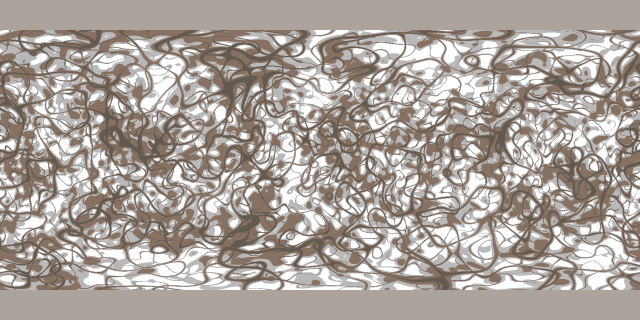
Reproduce this texture procedurally as a WebGL 1 fragment shader.

```glsl
precision highp float;
// Flattened globe of veined stone: dark filaments over brown, grey and white blotches, between plain polar bands.

uniform vec2 u_resolution;

// Layered sines in spread directions: an irregular field with mean 0 and variance 1.
float waves(vec3 p, float frequency, float seed) {
  float sum = 0.0;
  for (int i = 0; i < 12; i++) {
    float n = float(i);
    float z = (n + 0.5) / 12.0;
    float turn = 2.4 * n + seed;
    vec3 direction = vec3(sqrt(1.0 - z * z) * vec2(cos(turn), sin(turn)), z);
    float stretch = 0.7 + 0.6 * fract(n * 0.618 + seed * 0.37);
    sum += sin(dot(p, direction) * frequency * stretch + seed * (n * n + 1.7));
  }
  return sum * 0.408;
}

// Longitude and latitude to a point on the unit sphere.
vec3 globePoint(vec2 uv) {
  float longitude = uv.x * 6.28319;
  float latitude = (uv.y - 0.5) * 3.14159;
  return vec3(cos(latitude) * vec2(cos(longitude), sin(longitude)), sin(latitude));
}

// Height of the stone: blotches at three sizes, cut by three nets of veins.
float stoneHeight(vec3 p) {
  p += 0.03 * sin(p.yzx * 9.0 + 1.3) + 0.012 * sin(p.zxy * 27.0 + 4.1);
  float patches = waves(p, 10.0, 1.3);
  float blotch = 0.45 * patches + 0.6 * waves(p, 30.0, 2.9) + 0.65 * waves(p, 68.0, 5.2);

  float vein = min(abs(waves(p, 16.0, 7.7)), abs(waves(p, 26.0, 9.4)));
  vein = min(vein, 0.8 * abs(waves(p, 44.0, 11.8)) + 0.08);
  vein += 0.05 * patches;
  return min(max(blotch, -1.3), 7.5 * (vein - 0.17) - 0.72);
}

// Four flat tones with narrow soft borders.
vec3 stoneColor(float height) {
  vec3 color = vec3(0.385, 0.35, 0.315);
  color = mix(color, vec3(0.53, 0.445, 0.385), smoothstep(-1.57, -1.37, height));
  color = mix(color, vec3(0.725), smoothstep(-0.82, -0.62, height));
  return mix(color, vec3(1.0), smoothstep(0.15, 0.35, height));
}

void main() {
  // Average a 2 by 2 grid of samples to smooth the edges.
  vec3 stone = vec3(0.0);
  for (int i = 0; i < 4; i++) {
    float n = float(i);
    vec2 offset = vec2(mod(n, 2.0), floor(n / 2.0)) * 0.5 - 0.25;
    vec2 uv = (gl_FragCoord.xy + offset) / u_resolution;
    stone += 0.25 * stoneColor(stoneHeight(globePoint(uv)));
  }

  // Plain bands over both poles.
  float y = gl_FragCoord.y / u_resolution.y;
  float inside = clamp((0.40625 - abs(y - 0.5)) * u_resolution.y + 0.5, 0.0, 1.0);
  gl_FragColor = vec4(mix(vec3(0.67, 0.64, 0.61), stone, inside), 1.0);
}
```
